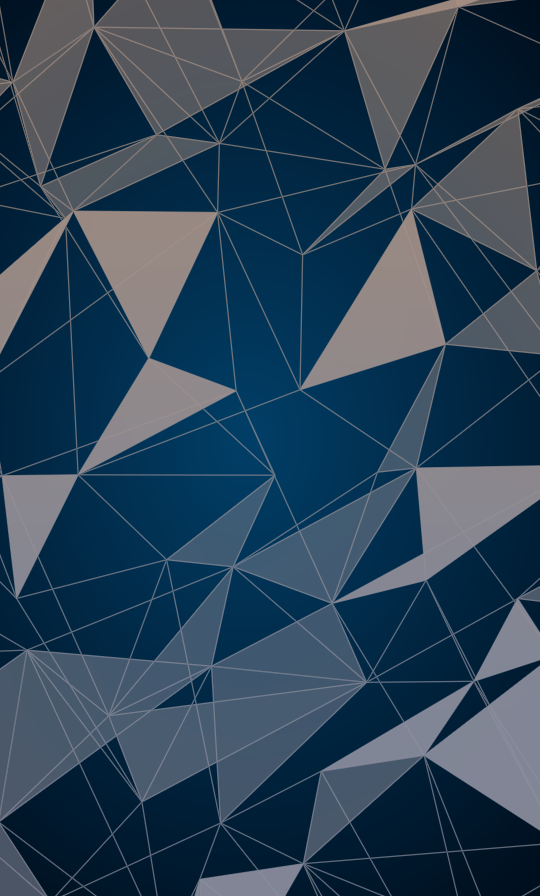
Give the GLSL for this background, as a WebGL 1 fragment shader.

```glsl
precision highp float;

// A web of thin lines and translucent triangles over a deep blue glow.
// Each grid cell owns one jittered node; hashes decide which neighbours are
// linked and which triangles are filled faintly or almost solid.

uniform vec2 u_resolution;

const float CELL = 0.2;          // grid spacing, in canvas widths
const float LINE_HALF = 0.0012;  // half thickness of a line
const float JITTER = 0.94;       // part of a cell its node may roam

vec2 hash2(vec2 c) {
  vec3 q = fract(c.xyx * vec3(0.1031, 0.1030, 0.0973));
  q += dot(q, q.yzx + 33.33);
  return fract((q.xx + q.yz) * q.zy);
}

vec2 node(vec2 cell) {
  return (cell + 0.5 + JITTER * (hash2(cell + 17.0) - 0.5)) * CELL;
}

float cross2(vec2 a, vec2 b) {
  return a.x * b.y - a.y * b.x;
}

float coverage(float dist, float pixel) {
  return clamp(0.5 - dist / pixel, 0.0, 1.0);
}

float segmentDistance(vec2 p, vec2 a, vec2 b) {
  vec2 ab = b - a;
  float t = clamp(dot(p - a, ab) / max(dot(ab, ab), 1e-6), 0.0, 1.0);
  return length(p - a - ab * t);
}

// Signed distance to the line through a and b, positive on its right.
float edgeDistance(vec2 p, vec2 a, vec2 b) {
  return cross2(p - a, b - a) / max(length(b - a), 1e-4);
}

float triangleDistance(vec2 p, vec2 a, vec2 b, vec2 c) {
  float winding = cross2(b - a, c - a) < 0.0 ? -1.0 : 1.0;
  float ab = edgeDistance(p, a, b) * winding;
  float bc = edgeDistance(p, b, c) * winding;
  float ca = edgeDistance(p, c, a) * winding;
  return max(ab, max(bc, ca));
}

float outlineDistance(vec2 p, vec2 a, vec2 b, vec2 c) {
  return min(segmentDistance(p, a, b),
             min(segmentDistance(p, b, c), segmentDistance(p, c, a)));
}

// Distance to the link between two nodes, or far away if it is absent.
float linkDistance(vec2 p, vec2 from, vec2 to, float chance) {
  float pick = hash2(from * 3.0 + to * 7.0 + 5.0).x;
  return pick < chance ? segmentDistance(p, node(from), node(to)) : 1.0;
}

float linksDistance(vec2 p, vec2 cell) {
  float d = linkDistance(p, cell, cell + vec2(1.0, 0.0), 0.65);
  d = min(d, linkDistance(p, cell, cell + vec2(0.0, 1.0), 0.7));
  d = min(d, linkDistance(p, cell, cell + vec2(1.0, 1.0), 0.5));
  d = min(d, linkDistance(p, cell, cell + vec2(-1.0, 1.0), 0.35));
  d = min(d, linkDistance(p, cell, cell + vec2(2.0, 1.0), 0.25));
  return min(d, linkDistance(p, cell, cell + vec2(-1.0, 2.0), 0.35));
}

// Returns faint fill, solid fill and line coverage.
vec3 meshLayers(vec2 p, float pixel) {
  vec2 home = floor(p / CELL);
  vec3 layers = vec3(0.0);
  float lineDist = 1.0;
  for (int y = -2; y <= 0; y++) {
    for (int x = -2; x <= 1; x++) {
      vec2 cell = home + vec2(float(x), float(y));
      vec2 kind = hash2(cell + 71.0);
      vec2 shape = hash2(cell + 133.0);
      lineDist = min(lineDist, linksDistance(p, cell));

      // At most one filled triangle per cell, now and then a long spike.
      if (kind.x < 0.68) {
        vec2 side = shape.x < 0.5 ? vec2(1.0, 0.0) : vec2(0.0, 1.0);
        vec2 far = shape.y < 0.15 ? vec2(2.0, 1.0) : vec2(1.0);
        vec2 a = node(cell);
        vec2 b = node(cell + side);
        vec2 c = node(cell + far);
        float fill = coverage(triangleDistance(p, a, b, c), pixel);
        if (kind.x < 0.16) layers.y = max(layers.y, fill);
        else layers.x = max(layers.x, fill * mix(0.88, 1.0, kind.y));
        lineDist = min(lineDist, outlineDistance(p, a, b, c));
      }
    }
  }
  layers.z = coverage(lineDist - LINE_HALF, pixel);
  return layers;
}

void main() {
  float pixel = 1.0 / u_resolution.x;
  vec2 p = gl_FragCoord.xy * pixel;
  vec2 uv = gl_FragCoord.xy / u_resolution;
  vec2 center = vec2(0.46, 0.51 * u_resolution.y * pixel);

  // Blue glow, darkening towards the corners
  float falloff = min(length((p - center) / vec2(0.75, 0.95)), 1.1);
  vec3 color = mix(vec3(0.005, 0.245, 0.405), vec3(0.0, 0.075, 0.145), falloff);

  // Tint runs from cool grey below to warm tan above
  vec3 tint = mix(vec3(0.55, 0.56, 0.62), vec3(0.66, 0.57, 0.52),
                  smoothstep(0.15, 0.9, uv.y));

  vec3 layers = meshLayers(p + CELL * vec2(20.35, 30.6), pixel);
  color = mix(color, tint, layers.x * mix(0.4, 0.6, falloff));
  color = mix(color, tint, layers.z * 0.68);
  color = mix(color, tint, layers.y * 0.92);
  gl_FragColor = vec4(color, 1.0);
}
```
